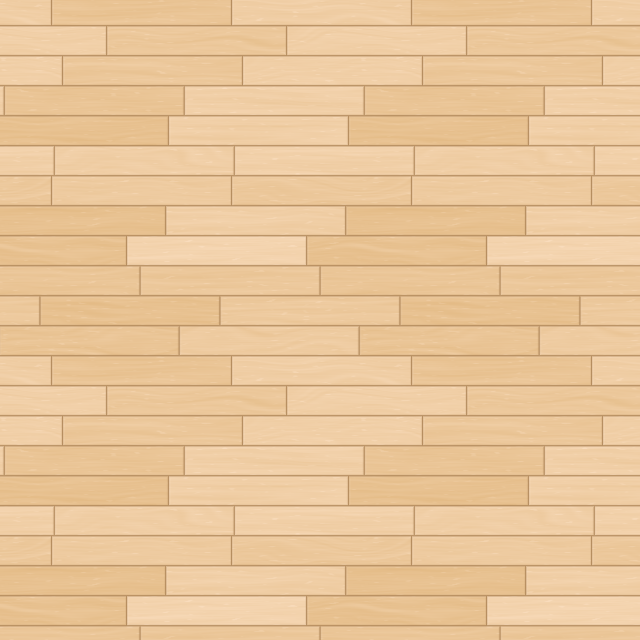
Write a Shadertoy shader that draws this texture.

```glsl
const float ROWS = 64.0 / 3.0;       // plank rows on the canvas
const float PLANK_LENGTH = 6.0;      // in row heights
const float TOP_OFFSET = 5.0 / 36.0; // hidden part of the top row
const int CYCLE = 12;                // rows before the layout repeats

const vec3 DARK_WOOD = vec3(0.900, 0.745, 0.545);
const vec3 LIGHT_WOOD = vec3(0.955, 0.830, 0.685);
const vec3 SEAM = vec3(0.69, 0.53, 0.35);

// Per row: joint position, then tone of the two alternating planks
const vec3 LAYOUT[CYCLE] = vec3[CYCLE](
    vec3(0.287, 0.30, 0.72), vec3(0.593, 0.42, 0.75),
    vec3(0.347, 0.40, 0.78), vec3(0.023, 0.32, 0.80),
    vec3(0.935, 0.80, 0.12), vec3(0.301, 0.74, 0.82),
    vec3(0.287, 0.55, 0.45), vec3(0.921, 0.70, 0.10),
    vec3(0.704, 0.98, 0.15), vec3(0.778, 0.45, 0.32),
    vec3(0.222, 0.14, 0.48), vec3(0.995, 0.58, 0.26));

vec2 hash2(vec2 p) {
    vec2 q = vec2(dot(p, vec2(127.1, 311.7)), dot(p, vec2(269.5, 183.3)));
    return fract(sin(q) * 43758.55);
}

float gradientAt(vec2 cell, vec2 offset) {
    return dot(hash2(cell) * 2.0 - 1.0, offset);
}

float gradientNoise(vec2 p) {
    vec2 i = floor(p), f = fract(p);
    vec2 u = f * f * f * (f * (f * 6.0 - 15.0) + 10.0);
    vec2 e = vec2(1.0, 0.0);
    float low = mix(gradientAt(i, f), gradientAt(i + e, f - e), u.x);
    float high = mix(gradientAt(i + e.yx, f - e.yx), gradientAt(i + 1.0, f - 1.0), u.x);
    return mix(low, high, u.y);
}

// Long growth bands, bent into arches on strongly figured planks
float growthBands(vec2 p, vec2 seed, float figure) {
    float bend = gradientNoise(p * vec2(0.38, 0.9) + seed);
    float height = p.y + figure * bend;
    float broad = gradientNoise(vec2(p.x * 0.16, height * 4.5) + seed);
    float narrow = gradientNoise(vec2(p.x * 0.25, height * 10.0) + seed.yx);
    return broad * 0.6 + narrow * 0.5;
}

// Short pale pores lying along the grain
float flecks(vec2 p, vec2 seed) {
    float n = gradientNoise(p * vec2(2.6, 13.0) + seed);
    return smoothstep(0.24, 0.46, n);
}

float woodTone(vec2 p, vec2 seed, float baseTone) {
    float figure = mix(0.08, 1.1, hash2(seed).x);
    float fibres = gradientNoise(p * vec2(0.9, 19.0) + seed);
    return baseTone + 0.62 * growthBands(p, seed, figure)
         + 0.22 * fibres + 0.32 * flecks(p, seed);
}

float seamMask(float dist, float halfWidth, float pixel) {
    float core = 1.0 - smoothstep(halfWidth - 0.5 * pixel, halfWidth + 0.5 * pixel, dist);
    float shade = 0.22 * (1.0 - smoothstep(halfWidth, halfWidth + 0.05, dist));
    return max(core * 0.9, shade);
}

void mainImage(out vec4 fragColor, in vec2 fragCoord) {
    vec2 uv = fragCoord / iResolution.xy;
    float pixel = ROWS / iResolution.y;
    vec2 p = vec2(uv.x, 1.0 - uv.y) * ROWS + vec2(0.0, TOP_OFFSET);

    // Locate the plank
    float row = mod(floor(p.y), float(CYCLE));
    vec3 layout_ = LAYOUT[int(row)];
    float along = p.x / PLANK_LENGTH - layout_.x;
    float side = mod(floor(along), 2.0);
    vec2 local = vec2(fract(along) * PLANK_LENGTH, fract(p.y));
    vec2 seed = vec2(row * 7.0 + 3.0, side * 31.0 + row * 5.0);

    // Wood surface
    float tone = woodTone(local, seed, mix(layout_.y, layout_.z, side));

    // Pale bevel along the upper and left edges
    float bevel = 1.0 - smoothstep(0.03, 0.10, min(local.x, local.y));
    vec3 color = mix(DARK_WOOD, LIGHT_WOOD, tone + 0.35 * bevel);

    // Seams between planks
    vec2 edge = min(local, vec2(PLANK_LENGTH, 1.0) - local);
    color = mix(color, SEAM, seamMask(min(edge.x, edge.y), 0.021, pixel));

    fragColor = vec4(clamp(color, 0.0, 1.0), 1.0);
}
```
